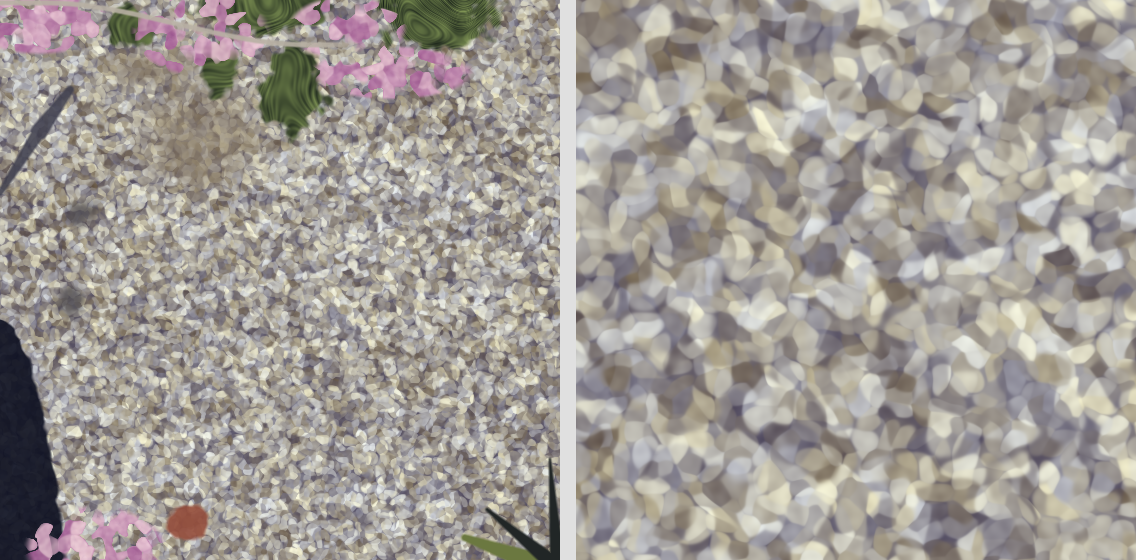
Left, the full canvas; right, a detail of the centre.
Give the GLSL for this texture, as a WebGL 1 fragment shader.

```glsl
precision highp float;
// Sunlit gravel with moss, fallen pink petals, a twig and dark shadows.
uniform vec2 u_resolution;

#define GRAIN_SCALE 58.0
#define FINE_SCALE 92.0
#define PETAL_SCALE 44.0
#define GRAIN_SOFTNESS 15.0
#define CONTRAST 1.12
#define GRIT_DARK vec3(0.40, 0.36, 0.36)
#define GRIT_LIGHT vec3(0.90, 0.90, 0.84)
#define SHADOW vec3(0.10, 0.11, 0.17)
#define MOSS_DARK vec3(0.15, 0.19, 0.13)
#define MOSS_LIGHT vec3(0.50, 0.58, 0.33)
#define PETAL_DEEP vec3(0.66, 0.38, 0.60)
#define PETAL_PALE vec3(0.93, 0.78, 0.84)

vec2 hash2(vec2 p) {
  vec3 q = fract(vec3(p.xyx) * vec3(0.1031, 0.1030, 0.0973));
  q += dot(q, q.yzx + 33.33);
  return fract((q.xx + q.yz) * q.zy);
}

mat2 rotation(float a) { return mat2(cos(a), sin(a), -sin(a), cos(a)); }

float gradientDot(vec2 cell, vec2 offset) {
  return dot(hash2(cell + 50.0) * 2.0 - 1.0, offset);
}

// Gradient noise, about -0.7 to 0.7
float noise(vec2 p) {
  vec2 i = floor(p), f = fract(p), e = vec2(1.0, 0.0);
  vec2 u = f * f * f * (f * (f * 6.0 - 15.0) + 10.0);
  return mix(mix(gradientDot(i, f), gradientDot(i + e, f - e), u.x),
             mix(gradientDot(i + e.yx, f - e.yx), gradientDot(i + 1.0, f - 1.0), u.x), u.y);
}

// Soft-edged irregular grains: x = tone, y = hue
vec2 grains(vec2 p) {
  vec2 sum = vec2(0.0);
  float total = 0.0001;
  for (int y = -1; y <= 1; y++) {
    for (int x = -1; x <= 1; x++) {
      vec2 id = floor(p) + vec2(float(x), float(y));
      vec2 traits = hash2(id + 117.0);
      vec2 d = rotation(traits.y * 6.283) * (p - id - hash2(id)) * vec2(1.35, 0.8);
      float weight = exp(-GRAIN_SOFTNESS * dot(d, d));
      sum += weight * traits;
      total += weight;
    }
  }
  return sum / total;
}

// Ellipse field: 1 at the centre, 0 on the rim
float blob(vec2 p, float x, float y, float rx, float ry) {
  return 1.0 - length((p - vec2(x, y)) / vec2(rx, ry));
}

// Straight stroke from ends.xy to ends.zw with a changing half width
float blade(vec2 p, vec4 ends, float w0, float w1) {
  vec2 ab = ends.zw - ends.xy, d = p - ends.xy;
  float t = clamp(dot(d, ab) / dot(ab, ab), 0.0, 1.0);
  return 1.0 - smoothstep(-0.003, 0.003, length(d - ab * t) - mix(w0, w1, t));
}

vec3 gravel(vec2 p) {
  vec2 warped = p + 0.006 * vec2(noise(p * 45.0), noise(p * 45.0 + 19.0));
  vec2 coarse = grains(warped * GRAIN_SCALE), fine = grains(warped * FINE_SCALE + 31.0);
  float patches = noise(p * 4.0 + 3.0) + 0.6 * noise(p * 11.0);
  float tone = 0.53 + CONTRAST * (0.55 * (coarse.x - 0.5) + 0.48 * (fine.x - 0.5));
  tone += 0.10 * patches + 0.16 * noise(p * 130.0);
  float warmth = coarse.y + fine.y - 1.0 - 0.25 * patches;
  return mix(GRIT_DARK, GRIT_LIGHT, tone) + warmth * vec3(0.035, 0.015, -0.065);
}

void main() {
  vec2 p = gl_FragCoord.xy / u_resolution;
  float ragged = noise(p * 24.0) + 0.6 * noise(p * 60.0);
  vec3 col = gravel(p);

  // Brown soil and faint smudges
  float soil = max(blob(p, 0.28, 0.88, 0.13, 0.05), blob(p, 0.36, 0.76, 0.16, 0.14));
  col = mix(col, vec3(0.52, 0.46, 0.37), 0.55 * smoothstep(0.0, 0.7, soil + 0.3 * ragged));
  float smudge = max(blob(p, 0.145, 0.62, 0.04, 0.03), blob(p, 0.125, 0.46, 0.035, 0.04));
  col = mix(col, vec3(0.30, 0.29, 0.31), 0.7 * smoothstep(0.0, 0.7, smudge + 0.4 * ragged));

  // Moss tufts with fine strands
  float moss = max(blob(p, 0.52, 0.84, 0.065, 0.085), blob(p, 0.78, 0.98, 0.12, 0.075));
  moss = max(moss, max(blob(p, 0.47, 0.99, 0.13, 0.05), blob(p, 0.39, 0.88, 0.035, 0.06)));
  moss = max(moss, blob(p, 0.23, 0.95, 0.05, 0.04));
  vec2 strand = rotation(0.5 + 0.3 * noise(p * 9.0)) * p;
  float strands = 0.42 + 0.7 * noise(strand * vec2(110.0, 28.0)) + 0.5 * noise(p * 28.0);
  col = mix(col, mix(MOSS_DARK, MOSS_LIGHT, strands), smoothstep(0.0, 0.25, moss + 0.5 * ragged));

  // Large shadow at the left and a thin bud shadow
  float edge = 0.11 * sqrt(max(0.43 - p.y, 0.0) / 0.36) + 0.012 * ragged;
  float shade = step(p.y, 0.43) * (1.0 - smoothstep(-0.004, 0.004, p.x - edge));
  col = mix(col, SHADOW + 0.09 * (col - 0.6), shade);
  float bud = max(blade(p, vec4(0.125, 0.84, 0.07, 0.765), 0.007, 0.015),
                  blade(p, vec4(0.07, 0.765, 0.0, 0.655), 0.012, 0.005));
  col = mix(col, vec3(0.24, 0.24, 0.30), 0.85 * bud);

  // Petals scattered in clusters
  float petals = max(blob(p, 0.70, 0.87, 0.15, 0.05), blob(p, 0.17, 0.02, 0.13, 0.08));
  petals = max(petals, max(blob(p, 0.07, 0.96, 0.13, 0.06), blob(p, 0.36, 0.94, 0.13, 0.08)));
  petals = max(petals, blob(p, 0.62, 0.95, 0.11, 0.06));
  vec2 petal = grains(p * PETAL_SCALE + 7.0);
  float cover = smoothstep(0.48, 0.66, petal.y + 0.35 * petals) * smoothstep(0.0, 0.15, petals);
  col = mix(col, mix(PETAL_DEEP, PETAL_PALE, petal.x + 0.3 * noise(p * 90.0)), 0.9 * cover);

  // Twig and rusty leaf
  float twig = abs(p.y - 0.995 + 0.075 * smoothstep(0.08, 0.55, p.x));
  twig = (1.0 - smoothstep(0.002, 0.007, twig)) * (1.0 - smoothstep(0.58, 0.66, p.x));
  col = mix(col, vec3(0.72, 0.69, 0.64), 0.9 * twig);
  float rust = blob(p, 0.335, 0.068, 0.042, 0.035) + 0.3 * ragged;
  col = mix(col, vec3(0.58, 0.30, 0.23), 0.9 * smoothstep(0.0, 0.25, rust));

  // Pointed leaves in the lower right corner
  col = mix(col, vec3(0.42, 0.47, 0.25), blade(p, vec4(0.83, 0.04, 0.97, -0.01), 0.006, 0.02));
  float dark = max(blade(p, vec4(0.87, 0.09, 0.98, 0.0), 0.003, 0.014),
                   blade(p, vec4(0.982, 0.18, 0.995, 0.0), 0.002, 0.013));
  gl_FragColor = vec4(mix(col, vec3(0.13, 0.15, 0.15), dark), 1.0);
}
```
